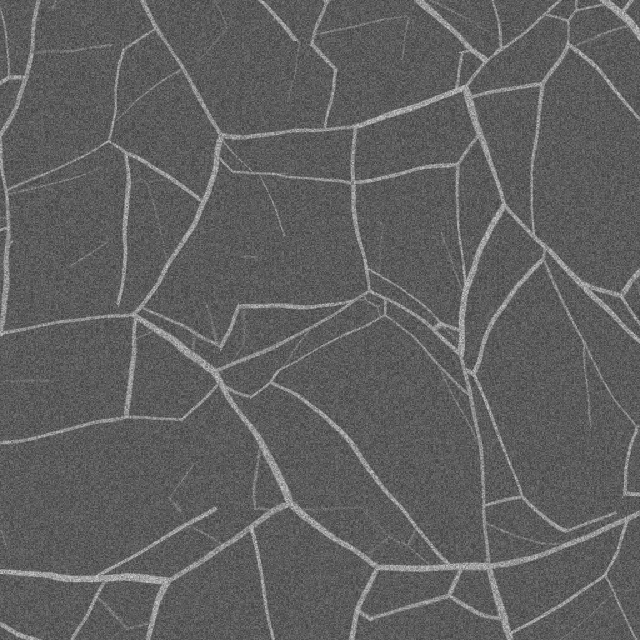
Give the GLSL for this texture, as a three.js fragment shader.

```glsl
// Dark grey grainy ground split by a branching network of pale cracks.
varying vec2 vUv;

#define GROUND_GREY 0.355
#define CRACK_GREY 0.65
#define GROUND_GRAIN 0.10
#define CRACK_GRAIN 0.17
#define GRAIN_CELLS 512.0
#define EDGE_SOFTNESS 0.0014
#define CELL_JITTER 0.9
#define MAIN_SCALE 2.8
#define BRANCH_SCALE 4.3
#define HAIR_SCALE 4.8
#define START_SEED vec2(0.37, 0.62)

vec2 hash2(vec2 p) {
  vec3 h = fract(p.xyx * vec3(0.1031, 0.1030, 0.0973));
  h += dot(h, h.yzx + 33.33);
  return fract((h.xx + h.yz) * h.zy);
}

// Layered sines that bend the straight cell borders into wandering cracks.
vec2 wander(vec2 p) {
  float frequency = 6.0;
  float amplitude = 0.032;
  vec2 bent = p;
  for (int i = 0; i < 5; i++) {
    vec2 phase = vec2(1.3, 4.1) * float(i + 1);
    bent += amplitude * sin(frequency * mat2(0.8, -0.6, 0.6, 0.8) * bent.yx + phase);
    frequency *= 2.1;
    amplitude *= 0.36;
  }
  return bent;
}

vec2 cellPoint(vec2 id) {
  return id + 0.5 + CELL_JITTER * (hash2(id) - 0.5);
}

// Coverage of one level of cellular borders; seed becomes that of the cell
// hit, so the next level subdivides every cell on its own.
float cracks(vec2 p, float scale, float keep, float width, inout vec2 seed) {
  vec2 q = p * scale + floor(seed * 90.0) + seed;
  vec2 nearestId = floor(q);
  vec2 nearest = vec2(0.0);
  float best = 16.0;
  for (int j = -1; j <= 1; j++) {
    for (int i = -1; i <= 1; i++) {
      vec2 id = floor(q) + vec2(float(i), float(j));
      vec2 site = cellPoint(id) - q;
      if (dot(site, site) < best) {
        best = dot(site, site);
        nearest = site;
        nearestId = id;
      }
    }
  }

  // Each border draws its own width, strength and presence.
  float taper = 0.9 + 0.2 * sin(dot(p, vec2(13.0, -19.0)));
  float cover = 0.0;
  for (int j = -2; j <= 2; j++) {
    for (int i = -2; i <= 2; i++) {
      if (i == 0 && j == 0) continue;
      vec2 id = nearestId + vec2(float(i), float(j));
      vec2 site = cellPoint(id) - q;
      float border = dot(0.5 * (nearest + site), normalize(site - nearest)) / scale;
      vec2 pick = hash2(id + nearestId + 71.0);
      float halfWidth = 0.5 * width * taper * mix(0.55, 1.0, pick.x);
      float line = 1.0 - smoothstep(halfWidth - EDGE_SOFTNESS, halfWidth + EDGE_SOFTNESS, border);
      cover = max(cover, line * mix(0.75, 1.0, pick.x) * step(pick.y, keep));
    }
  }
  seed = hash2(nearestId + 3.7);
  return cover;
}

void main() {
  // Main cracks, the branches inside them, then faint hairlines.
  vec2 p = wander(vUv);
  vec2 seed = START_SEED;
  float cover = cracks(p, MAIN_SCALE, 1.0, 0.0115, seed);
  cover = max(cover, 0.9 * cracks(p, BRANCH_SCALE, 0.68, 0.0068, seed));
  float fade = 0.45 + 0.15 * sin(dot(p, vec2(17.0, 11.0)));
  cover = max(cover, fade * cracks(p, HAIR_SCALE, 0.38, 0.0042, seed));

  // Fine grain, stronger on the cracks.
  vec2 speck = hash2(floor(vUv * GRAIN_CELLS) + 0.5);
  float grain = speck.x + speck.y - 1.0;
  float grey = mix(GROUND_GREY, CRACK_GREY, cover);
  grey += grain * mix(GROUND_GRAIN, CRACK_GRAIN, cover);
  gl_FragColor = vec4(vec3(grey), 1.0);
}
```
